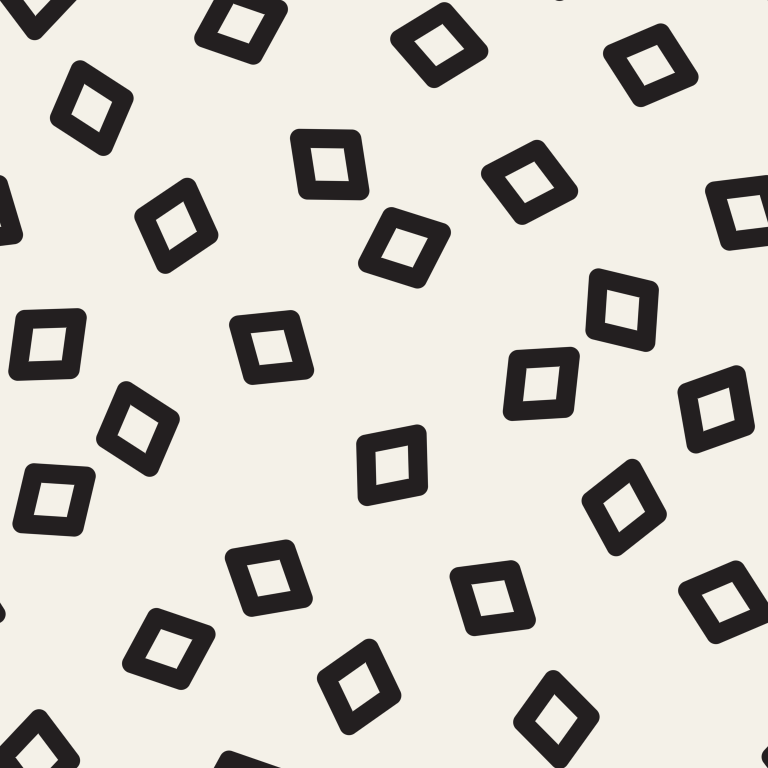
Give the GLSL for this pattern, as a Shadertoy shader.

```glsl
// Scattered, randomly turned rhombus outlines in near-black ink on cream paper.
// Centres sit on a tilted square lattice that closes on the unit tile, loosened
// by wrapping gradient noise and a hashed jitter; each outline is a distance field.

#define COUNT 25            // shapes per tile
#define LATTICE_STEP 7      // rise per column; 7 * 7 = -1 (mod 25) gives a square lattice
#define HALF_DIAGONALS vec2(0.0521, 0.0440)
#define HALF_STROKE 0.0124
#define JITTER 0.027        // largest random offset of a centre
#define WARP 0.060          // strength of the smooth drift
#define WARP_CELLS 2        // noise cells per tile, whole so that it wraps
#define SEED 11u
#define PAPER vec3(0.957, 0.945, 0.910)
#define INK vec3(0.137, 0.122, 0.125)

const float TAU = 6.2831853;

// Integer hash to 0..1
float hash(uint n) {
    n = n * 747796405u + 2891336453u;
    n = ((n >> ((n >> 28u) + 4u)) ^ n) * 277803737u;
    n = (n >> 22u) ^ n;
    return float(n >> 8u) / 16777216.0;
}

vec2 direction(float angle) {
    return vec2(cos(angle), sin(angle));
}

// Contribution of one noise corner, with the corner wrapped to the tile
float cornerValue(ivec2 cell, ivec2 corner, vec2 f, uint channel) {
    ivec2 c = (cell + corner) % WARP_CELLS;
    uint id = uint(c.x + c.y * WARP_CELLS);
    return dot(direction(TAU * hash(id + channel)), f - vec2(corner));
}

// Periodic gradient noise over the unit tile
float gradientNoise(vec2 p, uint channel) {
    p = fract(p) * float(WARP_CELLS);
    ivec2 cell = ivec2(floor(p));
    vec2 f = fract(p);
    vec2 s = f * f * f * (f * (f * 6.0 - 15.0) + 10.0);
    float low = mix(cornerValue(cell, ivec2(0, 0), f, channel),
                    cornerValue(cell, ivec2(1, 0), f, channel), s.x);
    float high = mix(cornerValue(cell, ivec2(0, 1), f, channel),
                     cornerValue(cell, ivec2(1, 1), f, channel), s.x);
    return mix(low, high, s.y);
}

// Shortest offset on the wrapping tile
vec2 wrapOffset(vec2 d) {
    return d - floor(d + 0.5);
}

// Stroked rhombus: round outer corners, sharp inner ones
float rhombusOutline(vec2 p) {
    vec2 start = vec2(HALF_DIAGONALS.x, 0.0);
    vec2 edge = vec2(-HALF_DIAGONALS.x, HALF_DIAGONALS.y);
    vec2 q = abs(p) - start;
    float t = clamp(dot(q, edge) / dot(edge, edge), 0.0, 1.0);
    return length(q - edge * t) - HALF_STROKE;
}

// Distance to the nearest outline of the whole scatter
float scatter(vec2 uv) {
    float reach = HALF_DIAGONALS.x + HALF_STROKE + JITTER + WARP + 0.01;
    float nearest = 1.0;
    for (int i = 0; i < COUNT; i++) {
        vec2 site = (vec2(i, (i * LATTICE_STEP) % COUNT) + 0.5) / float(COUNT);
        vec2 d = wrapOffset(uv - site);
        if (dot(d, d) > reach * reach) continue;

        // Loosen the centre, then turn the shape
        uint id = SEED * 1000u + uint(i) * 3u;
        vec2 drift = WARP * vec2(gradientNoise(site, SEED * 100u),
                                 gradientNoise(site, SEED * 100u + 50u));
        vec2 jitter = JITTER * sqrt(hash(id)) * direction(TAU * hash(id + 1u));
        vec2 axis = direction(0.5 * TAU * hash(id + 2u));
        d -= drift + jitter;
        d = vec2(dot(d, axis), dot(d, vec2(-axis.y, axis.x)));
        nearest = min(nearest, rhombusOutline(d));
    }
    return nearest;
}

void mainImage(out vec4 fragColor, in vec2 fragCoord) {
    vec2 uv = fragCoord / iResolution.xy;
    float softness = 0.7 / min(iResolution.x, iResolution.y);
    float ink = 1.0 - smoothstep(-softness, softness, scatter(uv));
    fragColor = vec4(mix(PAPER, INK, ink), 1.0);
}
```
